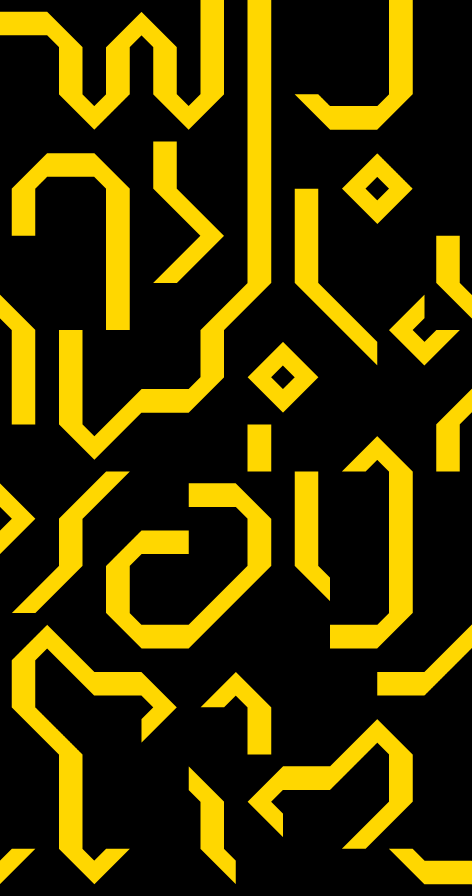
A WebGL 2 fragment shader for this pattern:

```glsl
#version 300 es
precision highp float;
precision highp int;
// Broken maze of golden ribbons on black, built from square tiles.
// Half of the tiles (checkerboard) draw a random bar or corner; the others
// join two ribbons that arrive from their neighbours, or stay empty.

#define ROWS 19.0          // tiles along the canvas height
#define HALF_WIDTH 0.25    // half of the ribbon width, in tiles
#define FILL 0.73          // share of random tiles that hold a piece
#define VERTICAL 0.22      // share of pieces that are upright bars
#define HORIZONTAL 0.11    // share of pieces that are level bars
#define SEED 7u
#define SAMPLES 4          // antialiasing samples per axis
#define GOLD vec3(1.0, 0.845, 0.0)
#define BLACK vec3(0.0)

uniform vec2 u_resolution;
out vec4 fragColor;

// Integer hash of a tile, from 0 to 1; salt selects independent values
float hash(ivec2 cell, uint salt) {
    uvec2 c = uvec2(cell + 64);
    uint h = c.x * 374761393u + c.y * 668265263u + (salt + SEED) * 2246822519u;
    h = (h ^ (h >> 15)) * 2246822519u;
    h = (h ^ (h >> 13)) * 3266489917u;
    h ^= h >> 16;
    return float(h >> 8) / 16777216.0;
}

// Sides are numbered 0 east, 1 north, 2 west, 3 south
ivec2 sideStep(int side) {
    int s = 1 - (side & 2);
    return (side & 1) == 0 ? ivec2(s, 0) : ivec2(0, s);
}

// Bit mask of the two sides joined by a random piece, 0 if empty
int randomPiece(ivec2 cell) {
    if (hash(cell, 0u) > FILL) return 0;
    float kind = hash(cell, 17u);
    if (kind < VERTICAL) return 10;
    if (kind < VERTICAL + HORIZONTAL) return 5;
    int side = int(hash(cell, 31u) * 4.0);
    return (1 << side) | (1 << ((side + 1) & 3));
}

// Mask joining two of the ribbons that arrive from the neighbours
int joiningPiece(ivec2 cell) {
    int first = int(hash(cell, 47u) * 4.0);
    int mask = 0;
    int count = 0;
    for (int i = 0; i < 4; i++) {
        int side = (first + i) & 3;
        int facing = 1 << ((side + 2) & 3);
        bool arrives = (randomPiece(cell + sideStep(side)) & facing) != 0;
        if (arrives && count < 2) {
            mask |= 1 << side;
            count++;
        }
    }
    return count == 2 ? mask : 0;
}

// 1 inside a ribbon, 0 outside; position is in tiles
float ribbon(vec2 position) {
    ivec2 cell = ivec2(floor(position));
    vec2 p = fract(position) - 0.5;
    bool even = ((cell.x + cell.y) & 1) == 0;
    int mask = even ? randomPiece(cell) : joiningPiece(cell);
    if (mask == 0) return 0.0;

    // Bars run through the centre, corners cut across to the next side
    float offset;
    if (mask == 10) offset = p.x;
    else if (mask == 5) offset = p.y;
    else {
        vec2 corner = vec2((mask & 1) != 0 ? 1.0 : -1.0,
                           (mask & 2) != 0 ? 1.0 : -1.0);
        offset = dot(p, corner) - 0.5;
    }
    return 1.0 - step(HALF_WIDTH, abs(offset));
}

void main() {
    // Average a grid of samples so that cut ends are smoothed too
    float coverage = 0.0;
    for (int y = 0; y < SAMPLES; y++) {
        for (int x = 0; x < SAMPLES; x++) {
            vec2 jitter = (vec2(x, y) + 0.5) / float(SAMPLES) - 0.5;
            coverage += ribbon((gl_FragCoord.xy + jitter) / u_resolution.y * ROWS);
        }
    }
    coverage /= float(SAMPLES * SAMPLES);
    fragColor = vec4(mix(BLACK, GOLD, coverage), 1.0);
}
```
